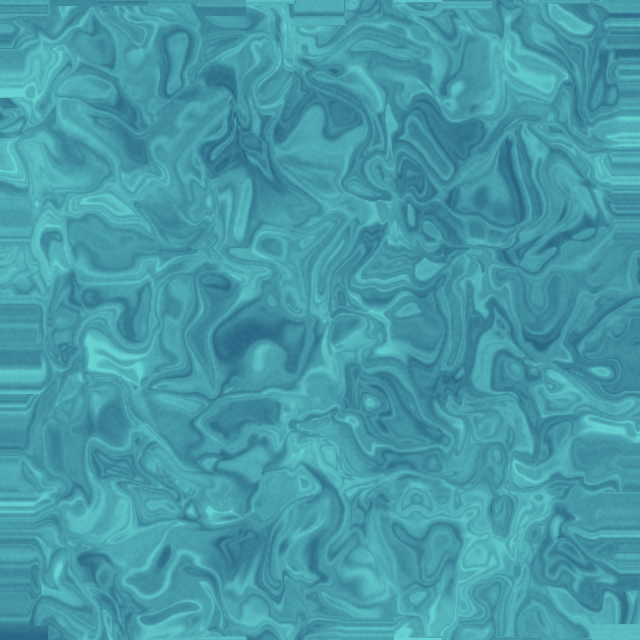
This texture is drawn by a Shadertoy shader. Its source:

```glsl
// Teal marbled water: folded pools ringed by thin light and dark filaments.

const vec3  MEAN_TEAL   = vec3(0.279, 0.610, 0.667);
const vec3  TEAL_SPREAD = vec3(0.041, 0.072, 0.052); // colour step per unit of tone
const float POOLS       = 17.5;  // pools across the canvas
const float WIDE_FOLD   = 0.95;  // large warp, in pools
const float TIGHT_FOLD  = 0.40;  // small warp, in pools
const float RIPPLE      = 0.30;  // share of the finer height layer
const float BAND_RATE   = 6.5;   // contour bands per unit of height
const float CONTRAST    = 1.32;
const float GRAIN       = 0.24;
const float SIDE_SMEAR  = 0.065; // widest smeared block at left and right
const float END_SMEAR   = 0.045; // tallest smeared block at top and bottom
const float BLOCKS      = 13.0;  // smeared blocks along each border

vec2 hash2(vec2 cell) {
    vec3 h = fract(cell.xyx * vec3(0.1031, 0.1030, 0.0973));
    h += dot(h, h.yzx + 33.33);
    return fract((h.xx + h.yz) * h.zy);
}

// Smooth cellular noise: two random heights blended between scattered points
vec2 cellNoise(vec2 p) {
    vec2 base = floor(p);
    vec2 sum = vec2(0.0);
    float total = 0.0;
    for (int y = -1; y <= 1; y++) {
        for (int x = -1; x <= 1; x++) {
            vec2 cell = base + vec2(x, y);
            vec2 d = cell + 0.1 + 0.8 * hash2(cell + 7.0) - p;
            float weight = exp(-4.2 * dot(d, d));
            sum += weight * (2.0 * hash2(cell + 191.0) - 1.0);
            total += weight;
        }
    }
    return sum / total;
}

// Sine band that fades out where it gets finer than a pixel
float band(float height, float rate, float phase, float footprint) {
    float w = footprint * rate;
    return sin(height * rate + phase) * exp(-0.2 * w * w);
}

// Pulls border blocks inward so that they draw as horizontal streaks
vec2 smearBorder(vec2 uv, vec2 size) {
    vec2 block = floor(uv * BLOCKS);
    vec2 side = hash2(vec2(block.y, 57.0));
    vec2 end = hash2(vec2(block.x, 83.0));
    side *= side * SIDE_SMEAR;
    end *= end * END_SMEAR;
    vec2 p = uv;
    if (uv.y < end.x || uv.y > size.y - end.y) p.x = block.x / BLOCKS;
    p.x = clamp(p.x, side.x, size.x - side.y);
    return p;
}

void mainImage(out vec4 fragColor, in vec2 fragCoord) {
    float unit = min(iResolution.x, iResolution.y);
    vec2 uv = fragCoord / unit;
    vec2 p = smearBorder(uv, iResolution.xy / unit) * POOLS + 40.0;

    // Fold the plane twice
    vec2 slow = cellNoise(p * 0.38 + 60.0);
    vec2 q = p + WIDE_FOLD * cellNoise(p * 0.65);
    q += TIGHT_FOLD * cellNoise(q * 1.4 + 25.0);

    // Contour bands of the folded height
    vec2 pool = cellNoise(q + 110.0) + RIPPLE * cellNoise(q * 2.1 + 150.0);
    float height = pool.x * BAND_RATE + 1.2 * slow.y;
    float footprint = fwidth(height);
    float bands = 0.58 * band(height, 1.0, 0.4, footprint)
                + 0.42 * band(height, 2.3, 3.0 * slow.x, footprint)
                + 0.36 * band(height, 5.1, 4.0 * pool.y, footprint);

    // Thin bright filaments and fainter dark creases
    float crest = band(height, 1.7, 2.0 + 3.0 * pool.y, footprint);
    float filament = pow(0.5 + 0.5 * crest, 9.0) - 0.19;
    float crease = pow(0.5 - 0.5 * crest, 12.0) - 0.16;

    float tone = 0.6 * slow.x + 0.75 * pool.y + bands + 0.95 * filament - 0.5 * crease;
    tone = CONTRAST * tone + GRAIN * cellNoise(uv * 240.0).x;
    tone = clamp(tone, -2.8, 2.9);

    fragColor = vec4(MEAN_TEAL + TEAL_SPREAD * tone, 1.0);
}
```
